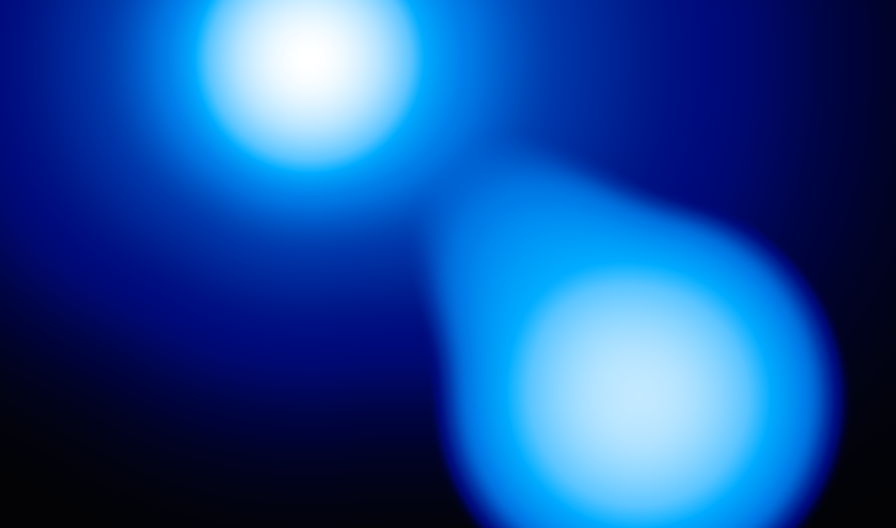
Give the GLSL for this background, as a WebGL 2 fragment shader.

```glsl
#version 300 es
precision highp float;

uniform vec2 u_resolution;
out vec4 fragColor;

// Light level to colour: black, navy, blue, cyan, white
vec3 glowColor(float level) {
    vec3 color = mix(vec3(0.01, 0.01, 0.02), vec3(0.0, 0.01, 0.2), clamp(level / 0.13, 0.0, 1.0));
    color = mix(color, vec3(0.0, 0.04, 0.48), smoothstep(0.1, 0.3, level));
    color = mix(color, vec3(0.0, 0.25, 0.7), smoothstep(0.27, 0.53, level));
    color = mix(color, vec3(0.0, 0.5, 0.92), smoothstep(0.45, 0.65, level));
    color = mix(color, vec3(0.0, 0.68, 1.0), clamp((level - 0.63) / 0.12, 0.0, 1.0));
    color = mix(color, vec3(0.35, 0.77, 1.0), clamp((level - 0.745) / 0.055, 0.0, 1.0));
    color = mix(color, vec3(0.7, 0.89, 1.0), clamp((level - 0.8) / 0.1, 0.0, 1.0));
    return mix(color, vec3(1.0), clamp((level - 0.9) / 0.1, 0.0, 1.0));
}

float smoothMax(float a, float b, float width) {
    float h = max(width - abs(a - b), 0.0) / width;
    return max(a, b) + 0.25 * width * h * h;
}

// Round lamp whose halo reaches further to the right
float lampLevel(vec2 p) {
    float r = length(p);
    float radius = 0.215;
    float side = p.x / max(r, 0.001);
    float core = 1.0 - 0.25 * pow(r / radius, 2.0);
    float stretch = 1.0 - 0.4 * smoothstep(0.1, 1.0, side) - 0.15 * smoothstep(0.5, 1.0, -side);
    float e = stretch * max(r - radius, 0.0);
    float halo = 0.44 * exp(-7.0 * e) + 0.31 * (1.0 - smoothstep(0.15, 0.75, e));
    return r < radius ? core : halo;
}

// Teardrop with a round core and a soft tail to the upper left
float dropLevel(vec2 p) {
    float r = length(p);
    float along = max(dot(p / max(r, 0.001), vec2(-0.62, 0.785)), 0.0);
    float tail = pow(along, 9.0);
    float inner = 0.246 + 0.02 * pow(along, 6.0);
    float outer = 0.372 + 0.22 * tail;
    float core = 0.92 - 0.17 * pow(r / inner, 2.0);
    float e = clamp((r - inner) / (outer - inner), 0.0, 1.6);
    float rim = 0.75 - 0.2 * e - 0.22 * (1.0 - 0.55 * tail) * pow(e, 4.0 - tail);
    return r < inner ? core : rim;
}

void main() {
    vec2 p = gl_FragCoord.xy / u_resolution.y;

    float lamp = lampLevel(p - vec2(0.586, 0.889));
    float drop = dropLevel(p - vec2(1.21, 0.248));

    fragColor = vec4(glowColor(smoothMax(lamp, drop, 0.12)), 1.0);
}
```
